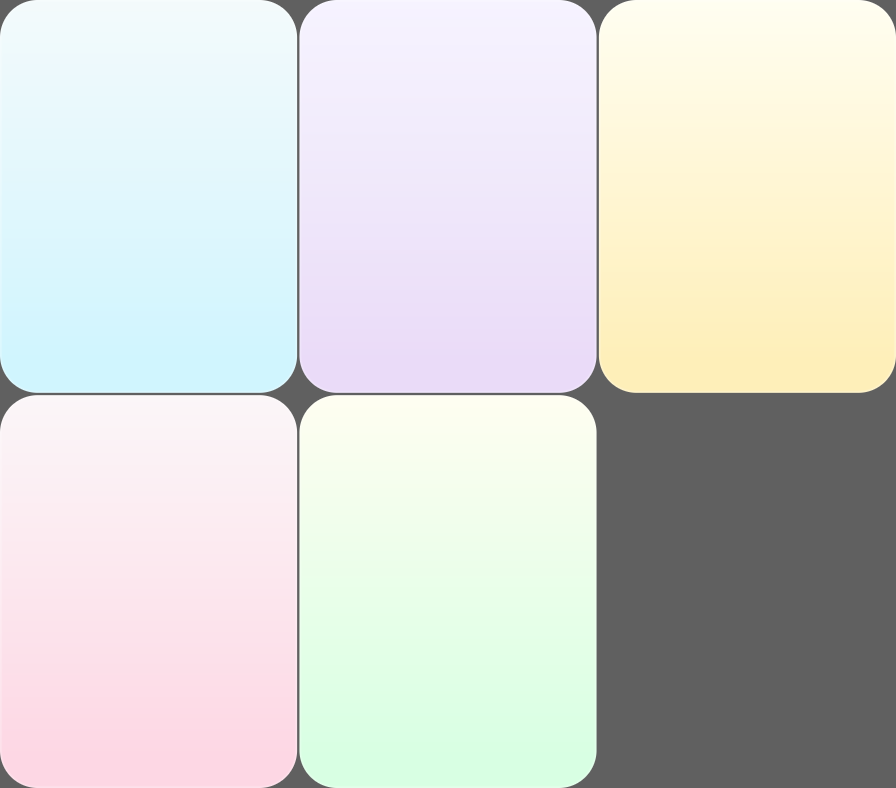
Write a Shadertoy shader that draws this background.

```glsl
// Five pastel rounded cards with vertical gradients in a 3 x 2 grid on dark grey.

const vec2  CANVAS = vec2(1.0, 0.879);   // layout size, in canvas widths
const vec2  GRID = vec2(3.0, 2.0);       // columns, rows
const int   CARD_COUNT = 5;
const float GAP = 0.0026;
const float CORNER_RADIUS = 0.042;
const float MID_STOP = 0.45;             // gradient stops, 0 = card top
const float END_STOP = 0.92;
const float RIM_WIDTH = 0.002;
const float RIM_STRENGTH = 0.25;
const vec3  BACKDROP = vec3(0.376);

// Card colours: cyan, lilac, yellow, pink, green
const vec3 TOP[CARD_COUNT] = vec3[](
    vec3(0.955, 0.982, 0.986), vec3(0.965, 0.953, 1.000),
    vec3(1.000, 0.996, 0.945), vec3(0.984, 0.965, 0.973),
    vec3(1.000, 0.996, 0.945));
const vec3 MIDDLE[CARD_COUNT] = vec3[](
    vec3(0.890, 0.970, 0.990), vec3(0.941, 0.914, 0.982),
    vec3(1.000, 0.966, 0.835), vec3(0.988, 0.910, 0.937),
    vec3(0.922, 0.998, 0.918));
const vec3 BOTTOM[CARD_COUNT] = vec3[](
    vec3(0.815, 0.960, 0.996), vec3(0.918, 0.859, 0.973),
    vec3(0.996, 0.937, 0.725), vec3(0.992, 0.843, 0.894),
    vec3(0.847, 1.000, 0.890));

float roundedBox(vec2 p, vec2 halfSize, float radius) {
    vec2 q = abs(p) - halfSize + radius;
    return length(max(q, 0.0)) + min(max(q.x, q.y), 0.0) - radius;
}

vec3 cardColor(int card, float depth) {
    vec3 upper = mix(TOP[card], MIDDLE[card], clamp(depth / MID_STOP, 0.0, 1.0));
    float lower = clamp((depth - MID_STOP) / (END_STOP - MID_STOP), 0.0, 1.0);
    return mix(upper, BOTTOM[card], lower);
}

void mainImage(out vec4 fragColor, in vec2 fragCoord) {
    // Layout position, measured down from the top left
    vec2 uv = fragCoord / iResolution.xy;
    vec2 p = vec2(uv.x, 1.0 - uv.y) * CANVAS;
    float pixel = max(CANVAS.x / iResolution.x, CANVAS.y / iResolution.y);

    // Grid cell, with its borders running down the middle of the gaps
    vec2 pitch = (CANVAS + GAP) / GRID;
    vec2 cardSize = pitch - GAP;
    vec2 cell = clamp(floor((p + 0.5 * GAP) / pitch), vec2(0.0), GRID - 1.0);
    vec2 local = p - cell * pitch;
    int card = int(cell.x + GRID.x * cell.y);

    vec3 color = BACKDROP;
    if (card < CARD_COUNT) {
        float dist = roundedBox(local - 0.5 * cardSize, 0.5 * cardSize, CORNER_RADIUS);
        vec3 fill = cardColor(card, local.y / cardSize.y);

        // Faint light rim inside the edge
        float rim = smoothstep(-RIM_WIDTH - pixel, -RIM_WIDTH + pixel, dist);
        fill = mix(fill, vec3(1.0), RIM_STRENGTH * rim);

        float coverage = clamp(0.5 - dist / pixel, 0.0, 1.0);
        color = mix(color, fill, coverage);
    }
    fragColor = vec4(color, 1.0);
}
```
